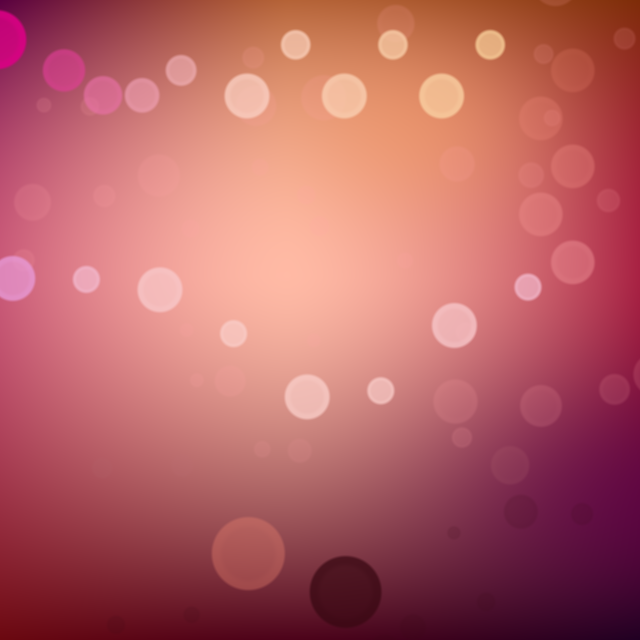
Write a Shadertoy shader that draws this background.

```glsl
const vec2 CENTRE = vec2(0.45, 0.57);

// Left, centre and right colours of the three gradient bands
const vec3 TOP_PLUM = vec3(0.35, 0.00, 0.25);
const vec3 TOP_AMBER = vec3(0.70, 0.38, 0.21);
const vec3 TOP_RUST = vec3(0.49, 0.17, 0.03);
const vec3 MID_ROSE = vec3(0.79, 0.35, 0.47);
const vec3 MID_PEACH = vec3(1.00, 0.73, 0.65);
const vec3 MID_CRIMSON = vec3(0.66, 0.13, 0.26);
const vec3 LOW_BLOOD = vec3(0.42, 0.03, 0.06);
const vec3 LOW_WINE = vec3(0.30, 0.01, 0.10);
const vec3 LOW_NIGHT = vec3(0.09, 0.00, 0.11);

const vec3 ORANGE = vec3(0.97, 0.62, 0.40);
const vec3 VIOLET = vec3(0.36, 0.00, 0.30);
const vec3 CREAM = vec3(0.98, 0.82, 0.61);
const vec3 BLUSH = vec3(0.98, 0.81, 0.79);
const vec3 ORCHID = vec3(0.90, 0.58, 0.86);
const vec3 MAGENTA = vec3(0.86, 0.00, 0.52);
const vec3 PINK = vec3(0.93, 0.56, 0.58);
const vec3 CORAL = vec3(0.94, 0.52, 0.44);
const vec3 SHADOW = vec3(0.22, 0.03, 0.07);

const float EDGE = 0.003;
const float SCATTER_CELLS = 9.0;
const float SCATTER_ALPHA = 0.16;

vec3 hash3(vec2 p) {
    vec3 q = fract(vec3(p.xyx) * vec3(0.1031, 0.1030, 0.0973));
    q += dot(q, q.yxz + 33.33);
    return fract((q.xxy + q.yzz) * q.zyx);
}

float glow(vec2 p, vec2 centre, vec2 size) {
    vec2 d = (p - centre) / size;
    return exp(-dot(d, d));
}

// Signed distance from the centre, scaled to reach one at each border
float spread(float x, float centre) {
    return clamp((x - centre) / (x < centre ? centre : 1.0 - centre), -1.0, 1.0);
}

vec3 band(vec3 left, vec3 middle, vec3 right, float d, float bend) {
    return mix(middle, d < 0.0 ? left : right, pow(abs(d), bend));
}

vec3 background(vec2 p) {
    float dx = spread(p.x, CENTRE.x), dy = spread(p.y, CENTRE.y);
    vec3 top = band(TOP_PLUM, TOP_AMBER, TOP_RUST, dx, 1.3);
    vec3 mid = band(MID_ROSE, MID_PEACH, MID_CRIMSON, dx, 1.6);
    vec3 low = band(LOW_BLOOD, LOW_WINE, LOW_NIGHT, dx, 1.3);
    vec3 col = mix(mid, dy > 0.0 ? top : low, pow(abs(dy), dy > 0.0 ? 2.0 : 1.5));
    col = mix(col, ORANGE, 0.5 * glow(p, vec2(0.65, 0.80), vec2(0.20, 0.15)));
    return mix(col, VIOLET, 0.6 * glow(p, vec2(1.02, 0.22), vec2(0.30, 0.18)));
}

// Translucent disc with a slightly denser rim
void disc(inout vec3 col, vec2 p, vec2 centre, float radius, vec3 tint, float alpha) {
    float d = length(p - centre);
    float mask = 1.0 - smoothstep(-EDGE, EDGE, d - radius);
    float rim = smoothstep(0.65, 0.85, d / radius);
    col = mix(col, tint, mask * alpha * mix(0.86, 1.0, rim));
}

// Faint discs on a jittered grid; neighbours are checked for overlap
void scatter(inout vec3 col, vec2 p) {
    vec2 cell = floor(p * SCATTER_CELLS);
    for (int y = -1; y <= 1; y++)
    for (int x = -1; x <= 1; x++) {
        vec2 id = cell + vec2(x, y);
        vec3 rnd = hash3(id + 7.0);
        vec2 centre = (id + 0.15 + 0.7 * rnd.xy) / SCATTER_CELLS;
        float radius = mix(0.010, 0.036, rnd.z * rnd.z);
        float height = smoothstep(0.20, 0.32, centre.y);
        float alpha = SCATTER_ALPHA * step(0.4, fract(rnd.z * 17.0));
        disc(col, p, centre, radius, mix(SHADOW, PINK + 0.08, height), alpha);
    }
}

void mainImage(out vec4 fragColor, in vec2 fragCoord) {
    vec2 p = (fragCoord - 0.5 * iResolution.xy) / min(iResolution.x, iResolution.y) + 0.5;
    vec3 col = background(p);
    scatter(col, p);

    // Large discs near the borders
    disc(col, p, vec2(-0.005, 0.938), 0.046, MAGENTA, 0.90);
    disc(col, p, vec2(0.388, 0.135), 0.057, CORAL, 0.36);
    disc(col, p, vec2(0.540, 0.075), 0.056, SHADOW, 0.75);

    // Coral zigzag down the right side
    for (int i = 0; i < 5; i++) {
        float k = float(i), side = 1.0 - 2.0 * mod(k, 2.0);
        vec2 centre = vec2(0.87 + 0.025 * side, 0.89 - 0.075 * k);
        disc(col, p, centre, 0.034, mix(CORAL, PINK, k / 4.0), 0.22 + 0.07 * k);
    }

    // Pink arc in the upper left
    for (int i = 0; i < 4; i++) {
        float k = float(i);
        vec2 centre = vec2(0.10 + 0.061 * k, 0.89 - 0.045 * sin(1.0472 * k));
        disc(col, p, centre, 0.033 - 0.003 * k, mix(MAGENTA, BLUSH, min(0.3 + 0.25 * k, 0.9)), 0.62);
    }

    // Cream zigzag along the top
    for (int i = 1; i < 7; i++) {
        float k = float(i), side = 1.0 - 2.0 * mod(k, 2.0);
        vec2 centre = vec2(0.31 + 0.076 * k, 0.89 + 0.04 * side);
        disc(col, p, centre, 0.029 - 0.006 * side, mix(BLUSH, CREAM, k / 6.0), 0.80);
    }

    // Blush garland sagging across the middle
    for (int i = 0; i < 8; i++) {
        float k = float(i), side = 1.0 - 2.0 * mod(k, 2.0);
        float x = 0.02 + 0.115 * k, sag = (x - 0.53) / 0.18;
        vec2 centre = vec2(x, 0.565 - 0.20 * exp(-sag * sag));
        vec3 tint = mix(BLUSH, ORCHID, pow(abs(spread(x, CENTRE.x)), 3.0));
        disc(col, p, centre, 0.028 + 0.007 * side, tint, 0.78);
    }

    fragColor = vec4(col, 1.0);
}
```
